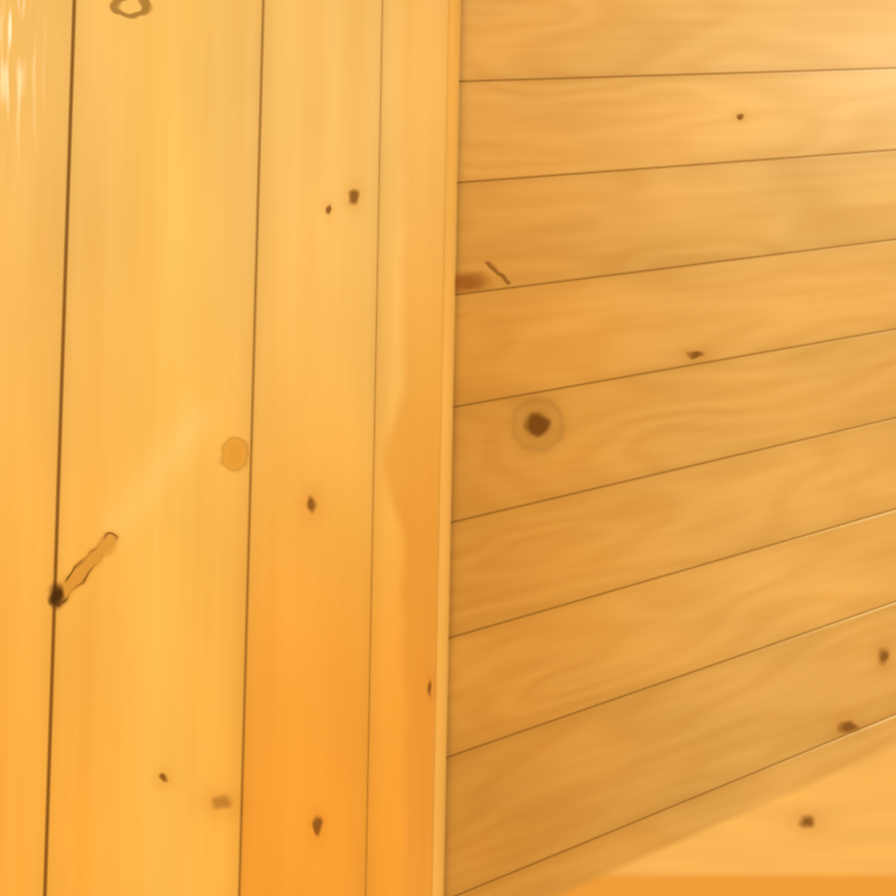
Write a WebGL 2 fragment shader that draws this texture.

```glsl
#version 300 es
precision highp float;
uniform vec2 u_resolution;
out vec4 fragColor;

// Seam heights at the corner and at the right border
const float SEAM_L[8] = float[8](.909, .796, .671, .546, .418, .29, .158, 0.);
const float SEAM_R[8] = float[8](.924, .833, .733, .633, .534, .432, .329, .203);
// Small knots: centre, radii
const vec4 KNOTS[12] = vec4[12](
  vec4(.395, .781, .006, .009), vec4(.367, .766, .003, .006), vec4(.348, .437, .006, .011),
  vec4(.354, .078, .005, .012), vec4(.182, .132, .005, .006), vec4(.248, .104, .013, .009),
  vec4(.48, .232, .003, .009), vec4(.986, .267, .007, .01), vec4(.947, .188, .012, .007),
  vec4(.901, .083, .01, .007), vec4(.776, .604, .01, .004), vec4(.826, .87, .004, .004));
const vec3 BROWN = vec3(.45, .25, .06);

vec2 gradient(vec2 cell) {
  float a = 6.2832 * fract(sin(dot(cell, vec2(127.1, 311.7))) * 43758.5);
  return vec2(cos(a), sin(a));
}

float noise(vec2 p) {
  vec2 i = floor(p), f = p - i, w = f * f * (3. - 2. * f), e = vec2(1, 0);
  return mix(mix(dot(gradient(i), f), dot(gradient(i + e), f - e), w.x),
             mix(dot(gradient(i + e.yx), f - e.yx), dot(gradient(i + 1.), f - 1.), w.x), w.y);
}

float bump(float x) { return exp(-x * x); }

float segment(vec2 p, vec2 a, vec2 b) {
  vec2 d = b - a;
  return length(p - a - d * clamp(dot(p - a, d) / dot(d, d), 0., 1.));
}

float edge(float d) {
  float soft = max(.0018, 1. / u_resolution.y);
  return smoothstep(-soft, soft, d);
}

float line(float d, float width) { return edge(width - abs(d)); }

// Upright boards with the trim strip beside the corner
vec3 uprightBoards(vec2 p) {
  float seams[3] = float[3](.05 + .033 * p.y, .267 + .027 * p.y, .408 + .019 * p.y);
  float board = 0., seam = 0., shade = 0.;
  for (int i = 0; i < 3; i++) {
    float d = p.x - seams[i];
    board += edge(d);
    seam = max(seam, line(d, .0019 - .0006 * float(i)) * (.75 - .2 * float(i)));
    shade += exp(-abs(d) * 110.) * .06;
  }
  vec3 col = mix(vec3(.995, .68, .25), vec3(.985, .75, .39), smoothstep(.05, .95, p.y));
  float third = edge(p.x - seams[1]), strip = edge(p.x - seams[2]);
  col = mix(col, vec3(.975, .61, .19), .75 * third * smoothstep(.6, 0., p.y));
  col = mix(col, vec3(1, .77, .35), .5 * bump((p.x - .19) / .06) * (1. - third));
  // Dark heartwood on the strip
  float heart = p.x - .449 + .022 * bump((p.y - .485) / .06) + .006 * noise(p * vec2(4, 22));
  float depth = mix(.75, .2, smoothstep(.35, .85, p.y));
  col = mix(col, vec3(.92, .59, .21), strip * depth * smoothstep(-.006, .01, heart));
  float trim = p.x - .482 - .019 * p.y;
  col = mix(col, vec3(.98, .69, .3), edge(trim)) * (1. - .07 * line(trim, .001));
  // Long grain
  float lean = p.x - .025 * p.y + board * .37;
  float grain = noise(vec2(lean * 40., p.y * 2.)) + .35 * noise(vec2(lean * 130., p.y * 5.));
  col *= 1. + vec3(.02, .04, .09) * grain + .03 * noise(p * vec2(14, 6)) - shade;
  // Pale flare and gloss
  col += vec3(.02, .03, .05) * bump(segment(p, vec2(.13, .41), vec2(.22, .53)) / .02);
  float gloss = smoothstep(0., .5, noise(p * vec2(170, 16)));
  col += vec3(.15, .22, .38) * gloss * smoothstep(.78, 1., p.y) * smoothstep(.06, .02, p.x);
  return mix(col, BROWN, seam);
}

// Slanted boards and floor
vec3 slantedBoards(vec2 p) {
  float t = (p.x - .508) / .492, board = 0., seam = 0., glint = 0., shade = 0., v = p.y - 1.02;
  for (int i = 0; i < 8; i++) {
    float d = p.y - mix(SEAM_L[i], SEAM_R[i], t);
    if (d < 0.) { board = float(i + 1); v = d; }
    seam = max(seam, line(d, .0009));
    shade += .05 * exp(-abs(d) * 110.);
    glint = max(glint, line(d + .002, .0012) * smoothstep(.6, 1.1, t) * (i == 0 || i > 4 ? .8 : .3));
  }
  vec3 col = mix(vec3(.86, .565, .21), vec3(.92, .66, .31), smoothstep(0., .75, t));
  col = mix(col, vec3(.945, .69, .35), .5 * smoothstep(.55, 1., p.y));
  col *= 1. - .03 * smoothstep(.35, 0., p.y) + .015 * sin(board * 2.4);
  // Flowing figure, wrapped around the large knot
  float swirl = bump(length(p - vec2(.6, .526)) * 13.);
  float flow = noise(vec2(p.x * 5. + board * 7.3, v * 17.)) + .2 * noise(vec2(p.x * 13., v * 40. + board));
  float figure = sin(flow * 15. + v * 70. + swirl * 6.);
  float grain = noise(vec2(p.x * 9. + board * 3., v * 120.));
  col *= 1. + vec3(.012, .02, .04) * figure + vec3(.02, .03, .05) * grain - shade;
  col *= 1. + .05 * noise(p * vec2(7, 12));
  col += vec3(.1, .16, .22) * exp(-length((p - vec2(1.02, .92)) * vec2(5, 9)));
  col = mix(col, vec3(.54, .33, .1), seam * mix(.75, .5, t));
  col = mix(col, vec3(1, .84, .58), glint);
  // Floor
  float border = p.y - .167 - .44 * (p.x - 1.);
  vec3 ground = vec3(.98, .71, .34) * (1. + .05 * noise(p * vec2(8, 50)));
  ground = mix(vec3(.94, .61, .22), ground, smoothstep(.016, .03, p.y));
  return mix(col, ground, smoothstep(.006, -.006, border));
}

void main() {
  vec2 p = gl_FragCoord.xy / u_resolution;
  float corner = p.x - .495 - .019 * p.y;
  vec3 col = mix(uprightBoards(p), slantedBoards(p), edge(corner));
  col *= 1. - .16 * exp(-abs(corner - .002) * 260.);
  // Small knots with soft halos
  vec2 q = p + .004 * vec2(noise(p * 90.), noise(p * 90. + 31.));
  for (int i = 0; i < 12; i++) {
    float r = length((q - KNOTS[i].xy) / KNOTS[i].zw);
    col *= 1. - vec3(.04, .08, .12) * bump(r * .5);
    col = mix(col, BROWN, (i == 5 ? .35 : .7) * smoothstep(1.3, .3, r));
  }
  // Large ringed knot and amber knot
  float r = length(q - vec2(.6, .526));
  col *= 1. - .13 * bump(r * 39.) - .06 * bump((r - .028) / .004);
  col = mix(col, BROWN, .85 * smoothstep(.017, .008, r));
  r = length((q - vec2(.262, .493)) * vec2(1, .8));
  col = mix(col, vec3(.88, .54, .13), .6 * smoothstep(.022, .006, r));
  col = mix(col, BROWN, .14 * bump((r - .014) / .002));
  // Bark split, ragged and narrow
  r = segment(q, vec2(.064, .332), vec2(.124, .398));
  col = mix(col, vec3(.86, .55, .18), .7 * smoothstep(.014, .004, r));
  col = mix(col, BROWN * .8, .8 * line(r - .007, .001) * smoothstep(-.2, .3, noise(p * 45.)));
  col = mix(col, BROWN * .6, .9 * smoothstep(.012, .003, length((q - vec2(.063, .335)) * vec2(1, .6))));
  // Bark pocket beside the corner
  r = length((q - vec2(.518, .685)) / vec2(.028, .012));
  col = mix(col, vec3(.57, .29, .07), .7 * smoothstep(1.4, .3, r) * edge(corner));
  col = mix(col, BROWN, .6 * line(segment(q, vec2(.545, .706), vec2(.568, .684)), .002));
  // Ring at the top border
  r = length((q - vec2(.146, .993)) / vec2(.018, .011));
  col = mix(col, BROWN, .5 * smoothstep(.4, .1, abs(r - 1.)));
  fragColor = vec4(col, 1);
}
```
